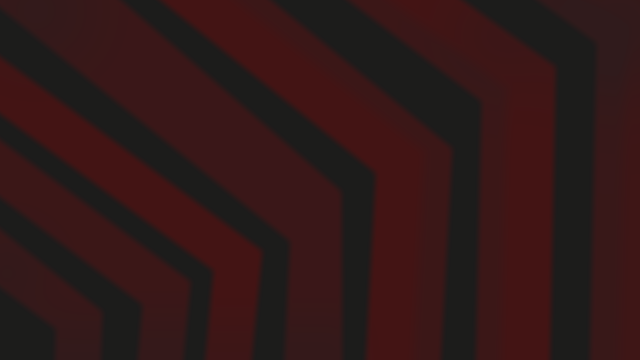
Give the GLSL for this background, as a Shadertoy shader.

```glsl
// Nested, softly blurred chevron bands in dull reds on charcoal.
// Each edge is a corner joining a diagonal and a leaning vertical; painting
// the edges outward, alternating red and charcoal, builds the bands.

const int EDGE_COUNT = 13;
const float EDGE_SOFTNESS = 0.014;
const float CORNER_ROUNDING = 0.012;
const float TINT_SOFTNESS = 0.025;

const vec3 CHARCOAL = vec3(0.108, 0.108, 0.106);
const vec3 DULL_RED = vec3(0.190, 0.104, 0.108);
const vec3 WARM_RED = vec3(0.264, 0.078, 0.078);

// Edge corners from the inside out, in units of canvas height
const vec2 CORNERS[EDGE_COUNT] = vec2[](
    vec2(0.155, 0.086), vec2(0.285, 0.134), vec2(0.396, 0.153),
    vec2(0.530, 0.218), vec2(0.593, 0.248), vec2(0.729, 0.303),
    vec2(0.806, 0.329), vec2(0.949, 0.468), vec2(1.044, 0.519),
    vec2(1.257, 0.588), vec2(1.338, 0.718), vec2(1.544, 0.815),
    vec2(1.657, 0.880));

// Per edge: fall of the diagonal, lean of the vertical
const vec2 SLOPES[EDGE_COUNT] = vec2[](
    vec2(0.746, 0.030), vec2(0.805, 0.034), vec2(0.754, 0.090),
    vec2(0.742, 0.096), vec2(0.734, 0.093), vec2(0.740, 0.099),
    vec2(0.805, 0.049), vec2(0.868, -0.005), vec2(0.803, 0.054),
    vec2(0.817, 0.055), vec2(0.758, 0.023), vec2(0.714, 0.020),
    vec2(0.730, 0.021));

// Per red band: inner warmth, outer warmth, depth of the change
const vec3 BAND_WARMTH[7] = vec3[](
    vec3(0.45, 0.45, 0.10), vec3(0.55, 0.55, 0.10), vec3(1.00, 1.00, 0.10),
    vec3(0.52, 0.52, 0.10), vec3(1.00, 0.58, 0.13), vec3(0.55, 1.00, 0.07),
    vec3(0.40, 0.70, 0.08));

float smoothMax(float a, float b, float k) {
    float h = max(k - abs(a - b), 0.0) / k;
    return max(a, b) + 0.25 * h * h * k;
}

// Signed distance to a chevron edge, negative on the lower left side
float chevronDistance(vec2 p, vec2 corner, vec2 slope) {
    vec2 q = p - corner;
    float diagonal = dot(q, normalize(vec2(slope.x, 1.0)));
    float vertical = dot(q, normalize(vec2(1.0, -slope.y)));
    return smoothMax(diagonal, vertical, CORNER_ROUNDING);
}

float spot(vec2 p, vec2 center, float radius) {
    vec2 q = (p - center) / radius;
    return exp(-dot(q, q));
}

// Broad patches where the reds lose warmth
float shade(vec2 p) {
    float lowerFade = (1.0 - smoothstep(0.0, 0.22, p.y))
                    * (1.0 - smoothstep(0.9, 1.1, p.x));
    return 0.35 * lowerFade
         + 0.40 * spot(p, vec2(0.10, 0.97), 0.17)
         + 0.30 * spot(p, vec2(0.02, 0.24), 0.12)
         + 0.35 * spot(p, vec2(1.38, 0.90), 0.16)
         + 0.65 * spot(p, vec2(1.72, 0.93), 0.20);
}

void mainImage(out vec4 fragColor, in vec2 fragCoord) {
    vec2 p = fragCoord / iResolution.y;
    float dimming = shade(p);
    vec3 color = CHARCOAL;

    // Paint every edge over the previous ones
    for (int i = 0; i < EDGE_COUNT; i++) {
        float d = chevronDistance(p, CORNERS[i], SLOPES[i]);
        vec3 paint = CHARCOAL;
        if (i % 2 == 0) {
            vec3 band = BAND_WARMTH[i / 2];
            float depth = smoothstep(-TINT_SOFTNESS, TINT_SOFTNESS, d - band.z);
            float warmth = mix(band.x, band.y, depth) - dimming;
            paint = mix(DULL_RED, WARM_RED, clamp(warmth, 0.0, 1.0));
        }
        color = mix(color, paint, smoothstep(-EDGE_SOFTNESS, EDGE_SOFTNESS, d));
    }
    fragColor = vec4(color, 1.0);
}
```
